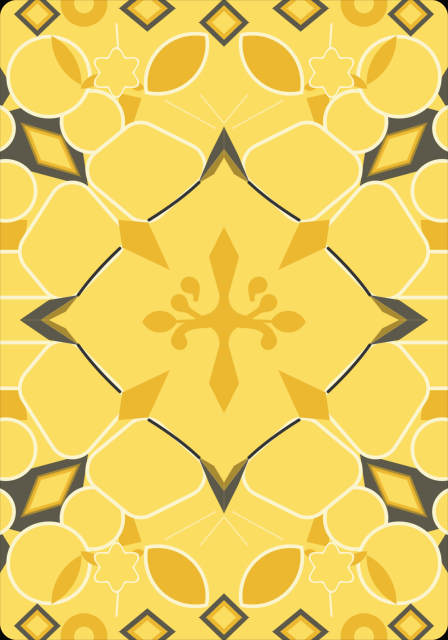
This pattern is drawn by a WebGL 1 fragment shader. Its source:

```glsl
precision highp float;
// A yellow ornamental card: a four-pointed star field with a fleur cross,
// ringed by white-edged petals, kites and dark spikes. One quadrant is painted
// in layers from distance functions and mirrored about both axes.
uniform vec2 u_resolution;

const float CARD_HEIGHT = 7.68;
const float OUTLINE = 0.022;
const float CORNER_RADIUS = 0.2;
const vec3 YELLOW = vec3(0.985, 0.865, 0.38);
const vec3 GOLD = vec3(0.92, 0.72, 0.19);
const vec3 BRONZE = vec3(0.66, 0.54, 0.20);
const vec3 SLATE = vec3(0.36, 0.35, 0.29);
const vec3 INK = vec3(0.20, 0.20, 0.20);
const vec3 CREAM = vec3(0.985, 0.96, 0.81);
const vec3 OUTSIDE = vec3(0.03);

float pixel;

float segment(vec2 p, vec2 a, vec2 b) {
  vec2 ab = b - a;
  return length(p - a - ab * clamp(dot(p - a, ab) / dot(ab, ab), 0.0, 1.0));
}

float side(vec2 p, vec2 a, vec2 b) {
  return (b.x - a.x) * (p.y - a.y) - (b.y - a.y) * (p.x - a.x);
}

// Signed distance to a convex quadrilateral of either winding
float quad(vec2 p, vec2 a, vec2 b, vec2 c, vec2 d) {
  float edge = min(min(segment(p, a, b), segment(p, b, c)),
                   min(segment(p, c, d), segment(p, d, a)));
  vec4 s = vec4(side(p, a, b), side(p, b, c), side(p, c, d), side(p, d, a));
  float lowest = min(min(s.x, s.y), min(s.z, s.w));
  float highest = max(max(s.x, s.y), max(s.z, s.w));
  return (lowest > 0.0 || highest < 0.0) ? -edge : edge;
}

float diamond(vec2 p, vec2 r) {
  return (abs(p.x) / r.x + abs(p.y) / r.y - 1.0) * r.x * r.y / length(r);
}

float lens(vec2 p, vec2 a, vec2 b, float w) {
  vec2 axis = normalize(b - a);
  vec2 q = p - 0.5 * (a + b);
  float h = 0.5 * length(b - a);
  float r = (h * h + w * w) / (2.0 * w);
  return length(vec2(abs(side(q, vec2(0.0), axis)) + r - w, dot(q, axis))) - r;
}

float curve(vec2 p, vec2 a, vec2 b, vec2 c) {
  float d = 100.0;
  vec2 last = a;
  for (int i = 1; i <= 8; i++) {
    float t = float(i) / 8.0;
    vec2 next = mix(mix(a, b, t), mix(b, c, t), t);
    d = min(d, segment(p, last, next));
    last = next;
  }
  return d;
}

float smoothMin(float a, float b, float k) {
  float h = max(k - abs(a - b), 0.0) / k;
  return min(a, b) - h * h * k * 0.25;
}

void paint(inout vec3 col, vec3 ink, float d) {
  col = mix(col, ink, 1.0 - smoothstep(-pixel, pixel, d));
}

void cell(inout vec3 col, vec3 fill, float d) {
  paint(col, fill, d);
  paint(col, CREAM, abs(d) - OUTLINE);
}

void jewel(inout vec3 col, vec2 p, vec2 r) {
  paint(col, SLATE, diamond(p, r));
  paint(col, GOLD, diamond(p, r * 0.72));
  paint(col, YELLOW, diamond(p, r * 0.48));
}

// Fleur cross, mirrored left to right only
float fleur(vec2 p) {
  vec2 m = abs(p);
  float d = quad(m, vec2(0.0, 1.12), vec2(0.18, 0.76), vec2(0.0, 0.1), vec2(-0.18, 0.76));
  float stem = segment(m, vec2(0.0), vec2(0.0, 0.42)) - 0.05;
  float arm = segment(m, vec2(0.0), vec2(0.3, 0.0)) - 0.05;
  d = min(d, smoothMin(stem, arm, 0.28));
  vec2 q = vec2(m.x, p.y);
  d = min(d, lens(q, vec2(0.56, -0.02), vec2(0.98, -0.02), 0.13));
  d = min(d, segment(q, vec2(0.2, 0.0), vec2(0.58, -0.02)) - 0.018);
  float bud = length(q - vec2(0.54, 0.21)) - 0.1;
  d = min(d, smoothMin(bud, segment(q, vec2(0.25, 0.0), vec2(0.5, 0.16)) - 0.035, 0.08));
  float curl = curve(q, vec2(0.2, -0.04), vec2(0.54, -0.04), vec2(0.57, -0.24)) - 0.055;
  d = min(d, smoothMin(curl, length(q - vec2(0.53, -0.27)) - 0.09, 0.06));
  float comma = curve(q, vec2(0.42, 0.42), vec2(0.29, 0.46), vec2(0.34, 0.25)) - 0.03;
  return min(d, smoothMin(comma, length(q - vec2(0.42, 0.42)) - 0.1, 0.08));
}

void main() {
  pixel = 0.75 * CARD_HEIGHT / u_resolution.y;
  vec2 p = (gl_FragCoord.xy - 0.5 * u_resolution) * CARD_HEIGHT / u_resolution.y;
  vec2 m = abs(p);
  vec3 col = YELLOW;

  // Dark and gold gaps behind the petals
  paint(col, SLATE, quad(m, vec2(2.75, 1.9), vec2(2.6, 2.5), vec2(1.8, 2.72), vec2(1.63, 1.6)));
  paint(col, SLATE, diamond(m - vec2(2.69, 2.78), vec2(0.16, 0.26)));
  paint(col, GOLD, quad(m, vec2(2.4, 0.83), vec2(2.75, 0.83), vec2(2.75, 1.22), vec2(2.36, 1.2)));
  paint(col, GOLD, quad(m, vec2(1.25, 2.72), vec2(0.99, 2.66), vec2(1.1, 2.33), vec2(1.3, 2.34)));

  // Faint veins, then the rounded cells
  float veins = min(segment(m, vec2(0.0, 2.36), vec2(0.28, 2.7)), segment(m, vec2(0.1, 2.3), vec2(0.7, 2.63)));
  paint(col, mix(YELLOW, CREAM, 0.6), veins - 0.009);
  cell(col, YELLOW, length(m - vec2(2.8, 2.3)) - 0.28);
  cell(col, YELLOW, length(m - vec2(2.62, 1.55)) - 0.36);
  cell(col, YELLOW, length(m - vec2(1.58, 2.38)) - 0.37);
  float round_cell = length((m - vec2(2.1, 2.92)) * vec2(0.98, 1.0)) - 0.48;
  cell(col, YELLOW, round_cell);
  paint(col, GOLD, lens(m, vec2(2.07, 3.41), vec2(1.71, 2.82), 0.1));
  paint(col, CREAM, segment(m, vec2(2.1, 0.27), vec2(2.75, 0.27)) - OUTLINE);
  paint(col, CREAM, segment(m, vec2(2.43, 0.82), vec2(2.75, 0.82)) - OUTLINE);
  cell(col, YELLOW, quad(m, vec2(0.5, 1.85), vec2(0.95, 1.45), vec2(1.37, 1.8), vec2(1.0, 2.1)) - 0.27);
  cell(col, YELLOW, quad(m, vec2(1.48, 0.98), vec2(1.93, 0.53), vec2(2.17, 0.82), vec2(1.82, 1.37)) - 0.28);

  // Framed kites
  float kite = quad(m, vec2(2.44, 2.37), vec2(1.94, 2.22), vec2(1.72, 1.72), vec2(2.24, 1.87));
  paint(col, BRONZE, kite);
  paint(col, GOLD, kite + 0.025);
  paint(col, YELLOW, kite + 0.06);

  // Star spikes, inked edges and diagonal shards
  paint(col, BRONZE, quad(m, vec2(0.0, 2.05), vec2(0.31, 1.64), vec2(0.12, 1.75), vec2(0.0, 1.95)));
  paint(col, SLATE, quad(m, vec2(0.0, 2.32), vec2(0.17, 1.98), vec2(0.31, 1.64), vec2(0.0, 2.05)));
  paint(col, BRONZE, quad(m, vec2(2.2, 0.0), vec2(1.74, 0.3), vec2(1.9, 0.1), vec2(2.1, 0.0)));
  paint(col, SLATE, quad(m, vec2(2.45, 0.0), vec2(2.1, 0.24), vec2(1.74, 0.3), vec2(2.2, 0.0)));
  paint(col, INK, curve(m, vec2(0.3, 1.65), vec2(0.53, 1.43), vec2(0.9, 1.2)) - 0.018);
  paint(col, INK, curve(m, vec2(1.25, 0.86), vec2(1.55, 0.58), vec2(1.75, 0.3)) - 0.018);
  paint(col, GOLD, quad(m, vec2(1.27, 1.2), vec2(0.91, 1.17), vec2(0.65, 0.6), vec2(1.22, 0.87)));

  // Upper leaves, small stars and edge jewels
  cell(col, GOLD, lens(m, vec2(0.93, 2.73), vec2(0.21, 3.42), 0.27));
  paint(col, GOLD, lens(m, vec2(1.72, 2.78), vec2(1.45, 2.95), 0.06));
  paint(col, GOLD, lens(m, vec2(0.96, 2.78), vec2(1.12, 2.82), 0.05));
  vec2 s = m - vec2(1.29, 2.97);
  float star = length(s) - 0.25 - 0.045 * cos(6.0 * atan(s.x, s.y));
  paint(col, YELLOW, star);
  paint(col, CREAM, min(abs(star), segment(m, vec2(1.27, 3.25), vec2(1.29, 3.55))) - 0.012);
  paint(col, GOLD, abs(length(m - vec2(1.68, 3.8)) - 0.2) - 0.08);
  jewel(col, m - vec2(0.0, 3.57), vec2(0.3, 0.29));
  jewel(col, m - vec2(2.24, 3.67), vec2(0.28, 0.27));
  jewel(col, m - vec2(0.92, 3.74), vec2(0.34, 0.28));

  paint(col, GOLD, fleur(p));

  // Rounded card corners
  vec2 halfCard = 0.5 * CARD_HEIGHT * vec2(u_resolution.x / u_resolution.y, 1.0);
  float corner = length(max(m - halfCard + CORNER_RADIUS, 0.0)) - CORNER_RADIUS;
  paint(col, OUTSIDE, -corner);
  gl_FragColor = vec4(col, 1.0);
}
```
